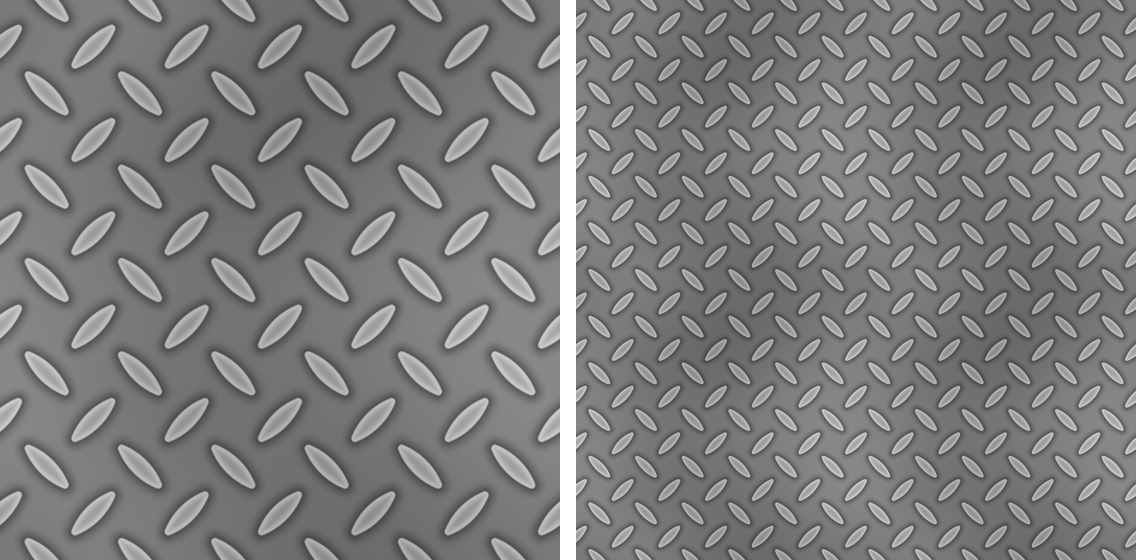
Left: one tile. Right: repeated 2 by 2.
Reproduce this texture procedurally as a Shadertoy shader.

```glsl
// Steel tread plate: rounded lens-shaped lugs, alternating in diagonal direction,
// on a softly mottled sheet. Each lug is a distance function with a bright rim
// and a dark halo; the sheet tone uses whole waves and wrapping noise.

const float REPEATS = 6.0;         // pattern cells across and down
const float LENS_LENGTH = 0.277;   // half length before rounding, in cells
const float LENS_WIDTH = 0.056;    // half width before rounding
const float ROUNDING = 0.040;      // radius of the lug tips
const float EDGE_SOFT = 0.012;     // half width of the lug edge blend
const float HALO_REACH = 0.15;     // how far the dark halo extends
const float HALO_DEPTH = 0.40;
const float FACE_LIFT = 0.125;     // lug brightness above the sheet
const float RIM_LIFT = 0.15;       // extra brightness at the lug rim
const float RIM_DEPTH = 0.085;     // how far the rim light fades inward
const float SHEET_TONE = 0.468;
const float BAND_AMOUNT = 0.040;   // broad light and dark bands
const float BAND_SWAY = 0.09;
const float VERTICAL_AMOUNT = 0.015;
const float MOTTLE_AMOUNT = 0.030;
const float MOTTLE_CELLS = 4.0;
const float TAU = 6.28318;

float hash(vec2 p) {
    vec3 q = fract(p.xyx * 0.1031);
    q += dot(q, q.yzx + 33.33);
    return fract((q.x + q.y) * q.z);
}

// Value noise that wraps after "period" lattice cells
float wrapNoise(vec2 p, float period) {
    vec2 i = floor(p), f = fract(p);
    f = f * f * (3.0 - 2.0 * f);
    vec2 a = mod(i, period), b = mod(i + 1.0, period);
    return mix(mix(hash(a), hash(vec2(b.x, a.y)), f.x),
               mix(hash(vec2(a.x, b.y)), hash(b), f.x), f.y);
}

// Signed distance to a lens lying along x, with rounded tips
float lugDistance(vec2 p) {
    p = abs(p);
    float radius = (LENS_LENGTH * LENS_LENGTH + LENS_WIDTH * LENS_WIDTH) / (2.0 * LENS_WIDTH);
    float offset = radius - LENS_WIDTH;
    bool nearTip = (p.x - LENS_LENGTH) * offset > p.y * LENS_LENGTH;
    float d = nearTip ? length(p - vec2(LENS_LENGTH, 0.0))
                      : length(p + vec2(0.0, offset)) - radius;
    return d - ROUNDING;
}

// Lug repeated once per cell, turned along a unit direction
float lugLattice(vec2 p, vec2 centre, vec2 direction) {
    vec2 q = fract(p - centre + 0.5) - 0.5;
    return lugDistance(vec2(dot(q, direction), dot(q, vec2(-direction.y, direction.x))));
}

float sheetTone(vec2 uv) {
    float sway = BAND_SWAY * cos(TAU * uv.y);
    float band = BAND_AMOUNT * cos(TAU * (uv.x - sway));
    float vertical = VERTICAL_AMOUNT * cos(TAU * (uv.y - 0.4));
    float mottle = MOTTLE_AMOUNT * (wrapNoise(uv * MOTTLE_CELLS, MOTTLE_CELLS) - 0.5);
    return SHEET_TONE + band + vertical + mottle;
}

void mainImage(out vec4 fragColor, in vec2 fragCoord) {
    vec2 uv = fragCoord / iResolution.xy;
    vec2 p = uv * REPEATS;

    // Rising and falling lugs, half a cell apart
    vec2 diagonal = vec2(sqrt(0.5));
    float rising = lugLattice(p, vec2(0.0, 0.5), diagonal);
    float falling = lugLattice(p, vec2(0.5, 0.0), diagonal * vec2(1.0, -1.0));
    float d = min(rising, falling);

    // Sheet darkened around the lugs
    float tone = sheetTone(uv);
    float halo = clamp(1.0 - d / HALO_REACH, 0.0, 1.0);
    float sheet = tone * (1.0 - HALO_DEPTH * halo * halo);

    // Lug face, brighter toward its rim
    float rim = smoothstep(-RIM_DEPTH, 0.0, d);
    float lug = tone + FACE_LIFT + RIM_LIFT * rim;

    float soft = max(EDGE_SOFT, 0.75 * REPEATS / min(iResolution.x, iResolution.y));
    float grey = mix(lug, sheet, smoothstep(-soft, soft, d));
    fragColor = vec4(vec3(grey), 1.0);
}
```
